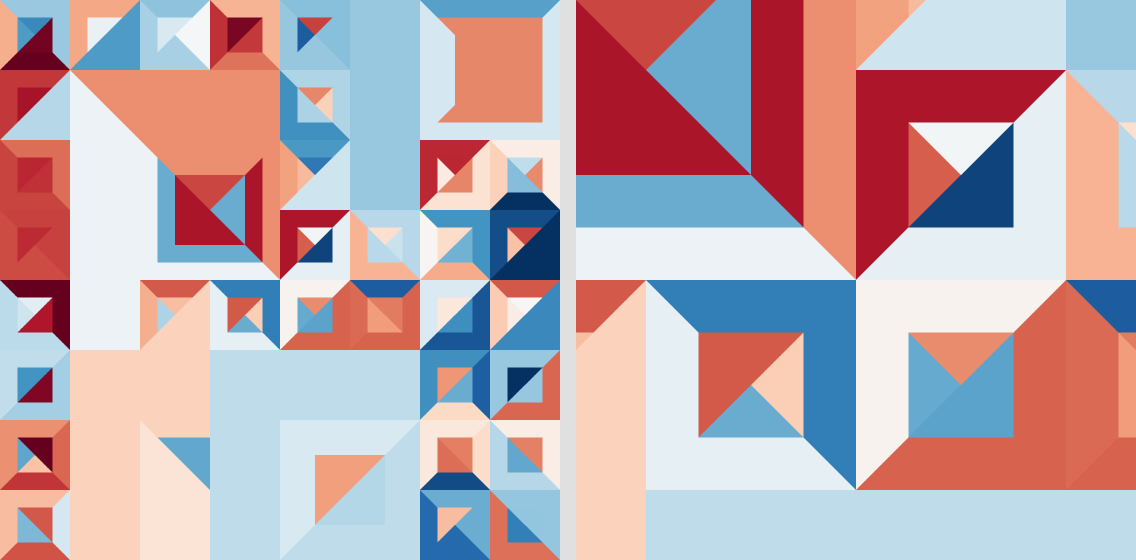
Left: the whole. Right: its middle third, enlarged.
This pattern is drawn by a Shadertoy shader. Its source:

```glsl
// Patchwork of nested squares cut along their diagonals, on an 8 by 8 grid with a few double-size blocks.

float hash(vec2 cell, float seed) {
    vec3 h = fract(vec3(cell, seed) * vec3(0.1031, 0.1137, 0.0973) + 0.17);
    h += dot(h, h.yzx + 33.33);
    return fract((h.x + h.y) * h.z);
}

// Diverging ramp: 0 is dark red, 0.5 near white, 1 dark blue
vec3 ramp(float t) {
    vec3 stops[11] = vec3[11](
        vec3(0.40, 0.00, 0.12), vec3(0.70, 0.09, 0.17), vec3(0.84, 0.38, 0.30),
        vec3(0.96, 0.65, 0.51), vec3(0.99, 0.86, 0.78), vec3(0.97, 0.97, 0.97),
        vec3(0.82, 0.90, 0.94), vec3(0.57, 0.77, 0.87), vec3(0.26, 0.58, 0.76),
        vec3(0.13, 0.40, 0.67), vec3(0.02, 0.19, 0.38));
    float x = clamp(t, 0.0, 0.999) * 10.0;
    int i = int(x);
    return mix(stops[i], stops[i + 1], fract(x));
}

// Value of the triangle holding q; sides are left, top, right, bottom
float side(vec2 q, vec4 s) {
    if (abs(q.x) > abs(q.y)) return q.x < 0.0 ? s.x : s.z;
    return q.y < 0.0 ? s.y : s.w;
}

// Two tones on adjacent side pairs, with an occasional odd side
vec4 randomSides(vec2 cell, float seed) {
    vec3 tone = vec3(hash(cell, seed), hash(cell, seed + 1.0), hash(cell, seed + 2.0));
    tone = 0.04 + 0.92 * tone + 0.03 * (cell.x - 3.5);
    vec4 s = tone.xxyy;
    if (hash(cell, seed + 3.0) < 0.45) s.w = tone.z;
    int turns = int(hash(cell, seed + 4.0) * 4.0);
    for (int i = 0; i < turns; i++) s = s.yzwx;
    return s;
}

float smallTile(vec2 p) {
    vec2 cell = floor(p), q = fract(p) - 0.5;
    vec4 outer = randomSides(cell, 3.0), core = randomSides(cell, 19.0);
    if (hash(cell, 31.0) < 0.4) core.zw = outer.zw;
    return side(q, max(abs(q.x), abs(q.y)) < 0.25 ? core : outer);
}

// Double-size block: frame, middle ring and core, set in a surround
float bigTile(vec2 q, vec4 around, vec4 outer, vec4 ring, vec4 core) {
    float r = max(abs(q.x), abs(q.y));
    return side(q, r < 0.5 ? core : r < 0.75 ? ring : r < 1.0 ? outer : around);
}

bool inBox(vec2 p, vec2 lo, vec2 hi) {
    return all(greaterThanEqual(p, lo)) && all(lessThan(p, hi));
}

// Layout in grid cells, y running down
vec3 patchwork(vec2 p) {
    float t = smallTile(p);

    // Red centre in a white and salmon surround
    if (inBox(p, vec2(1), vec2(4)) || inBox(p, vec2(1, 4), vec2(2, 5))) {
        vec4 frame = vec4(0.53, 0.267, 0.267, 0.53);
        t = bigTile(p - 3.0, frame, frame,
                    vec4(0.75, 0.267, 0.09, 0.75), vec4(0.09, 0.165, 0.75, 0.09));
    }

    // Salmon square in the top corner, with a plain blue column beside it
    if (inBox(p, vec2(6, 0), vec2(8, 2)))
        t = bigTile(p - vec2(7, 1), vec4(0.59), vec4(0.59, 0.775, 0.59, 0.59),
                    vec4(0.59, 0.255, 0.255, 0.255), vec4(0.255));
    if (inBox(p, vec2(5, 0), vec2(6, 3))) t = 0.69;

    // Peach block, cut off by its pale blue neighbour
    if (inBox(p, vec2(1, 5), vec2(3, 8))) {
        vec4 inner = vec4(0.43, 0.76, 0.76, 0.43);
        t = bigTile(p - vec2(3, 7), vec4(0.385), vec4(0.43, 0.385, 0.385, 0.43), inner, inner);
    }
    if (inBox(p, vec2(3, 5), vec2(6, 8))) {
        vec4 frame = vec4(0.58, 0.58, 0.63, 0.63);
        t = bigTile(p - vec2(5, 7), vec4(0.63), frame, frame, vec4(0.29, 0.29, 0.645, 0.645));
    }
    return ramp(t);
}

void mainImage(out vec4 fragColor, in vec2 fragCoord) {
    // Average a 4 by 4 grid of samples for smooth edges
    vec3 sum = vec3(0);
    for (int i = 0; i < 16; i++) {
        vec2 offset = (vec2(i % 4, i / 4) + 0.5) / 4.0 - 0.5;
        vec2 uv = (fragCoord + offset) / iResolution.xy;
        sum += patchwork(vec2(uv.x, 1.0 - uv.y) * 8.0);
    }
    fragColor = vec4(sum / 16.0, 1.0);
}
```
